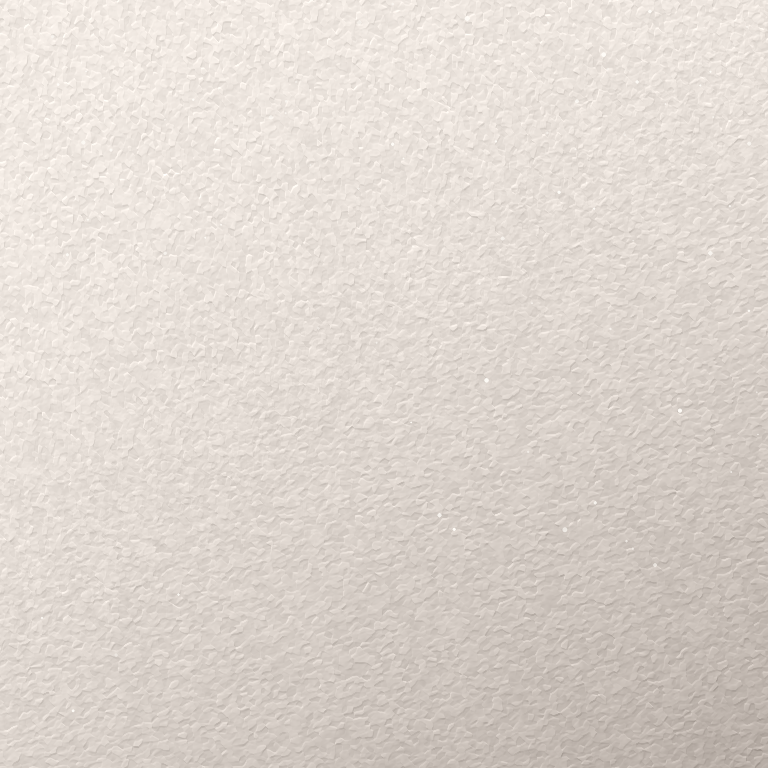
A WebGL 2 fragment shader for this texture:

```glsl
#version 300 es
precision highp float;
// Pearly grained paper: fine raised flakes under a soft diagonal falloff, with rare glints.

uniform vec2 u_resolution;
out vec4 fragColor;

const vec3 PAPER_LIGHT = vec3(0.946, 0.917, 0.890);
const vec3 SHADE_TINT = vec3(1.0, 1.04, 1.05);
const float FLAKE_SCALE = 150.0;     // flakes across the canvas
const float FLAKE_SHARPNESS = 14.0;
const float GRAIN_ANGLE = 0.36;      // rise of the strokes to the right
const vec2 GRAIN_STRETCH = vec2(0.78, 1.22);
const vec2 LIGHT_STEP = vec2(-0.0009, 0.0022);
const float WARP_SCALE = 95.0;
const float WARP_DEPTH = 0.005;
const float TONE_DEPTH = 0.050;
const float RELIEF_DEPTH = 0.066;
const float FIBRE_SCALE = 270.0;
const float FIBRE_DEPTH = 0.030;
const float CLOUD_DEPTH = 0.010;
const float GLINT_SCALE = 50.0;
const float GLINT_CHANCE = 0.035;
const vec3 GLINT_COLOR = vec3(1.0, 0.99, 0.97);

// Integer hash: three random values per lattice cell
vec3 hash3(vec2 cell, uint seed) {
    uvec3 v = uvec3(uint(int(cell.x) + 4096), uint(int(cell.y) + 4096), seed);
    v = v * 1664525u + 1013904223u;
    v.x += v.y * v.z; v.y += v.z * v.x; v.z += v.x * v.y;
    v ^= v >> 16u;
    v.x += v.y * v.z; v.y += v.z * v.x; v.z += v.x * v.y;
    return vec3(v >> 8u) / 16777216.0;
}

float valueNoise(vec2 p, uint seed) {
    vec2 cell = floor(p);
    vec2 f = fract(p);
    f = f * f * (3.0 - 2.0 * f);
    float low = mix(hash3(cell, seed).x, hash3(cell + vec2(1, 0), seed).x, f.x);
    float high = mix(hash3(cell + vec2(0, 1), seed).x, hash3(cell + vec2(1, 1), seed).x, f.x);
    return mix(low, high, f.y);
}

// Irregular flakes of random height with softened borders
float flakeHeight(vec2 p, uint seed) {
    vec2 cell = floor(p);
    float total = 0.0;
    float weightSum = 0.0;
    for (int j = -1; j <= 1; j++) {
        for (int i = -1; i <= 1; i++) {
            vec2 neighbour = cell + vec2(i, j);
            vec3 h = hash3(neighbour, seed);
            vec2 d = p - neighbour - h.xy;
            float weight = exp(-FLAKE_SHARPNESS * dot(d, d));
            float tilt = dot(d, h.yx - 0.5);
            total += weight * (h.z + 0.6 * tilt);
            weightSum += weight;
        }
    }
    return total / max(weightSum, 1e-9);
}

vec2 grainFrame(vec2 uv) {
    float c = cos(GRAIN_ANGLE);
    float s = sin(GRAIN_ANGLE);
    return vec2(c * uv.x + s * uv.y, c * uv.y - s * uv.x) * GRAIN_STRETCH;
}

// Upright flakes near the top turn into slanted strokes lower right
float surface(vec2 uv, float slant) {
    vec2 warp = vec2(valueNoise(uv * WARP_SCALE, 5u), valueNoise(uv * WARP_SCALE, 6u)) - 0.5;
    vec2 p = uv + warp * WARP_DEPTH;
    float upright = flakeHeight(p * FLAKE_SCALE * vec2(1.08, 0.92), 1u);
    float slanted = flakeHeight(grainFrame(p) * FLAKE_SCALE, 2u);
    return 0.5 + (mix(upright, slanted, slant) - 0.5) / length(vec2(1.0 - slant, slant));
}

// Darkening that grows towards the lower right corner
float falloff(vec2 uv) {
    float depth = 1.0 - uv.y;
    float leftSide = 0.090 * pow(depth, 1.9);
    float rightSide = 0.022 + 0.212 * pow(depth, 1.25);
    return mix(leftSide, rightSide, uv.x);
}

// Sparse bright specks, slightly angular, mostly near the top
float glints(vec2 uv) {
    vec2 p = uv * GLINT_SCALE;
    vec2 cell = floor(p);
    vec3 place = hash3(cell, 8u);
    vec3 form = hash3(cell, 9u);
    vec2 d = abs(p - cell - mix(vec2(0.2), vec2(0.8), place.xy));
    float dist = mix(length(d), d.x + d.y, form.y * 0.7);
    float radius = mix(0.05, 0.17, form.x * form.x);
    float edge = GLINT_SCALE / u_resolution.y;
    float chance = GLINT_CHANCE * mix(0.2, 2.2, uv.y * uv.y);
    float mask = 1.0 - smoothstep(radius - edge * 0.5, radius + edge * 0.7, dist);
    return mask * step(place.z, chance) * mix(0.45, 1.0, form.z);
}

void main() {
    vec2 uv = gl_FragCoord.xy / u_resolution;

    // Grain: flake tone, raking-light relief and fine fibres
    float slant = smoothstep(-0.45, 0.55, uv.x - 1.4 * uv.y + 0.35);
    float height = surface(uv, slant);
    float relief = height - surface(uv + LIGHT_STEP, slant);
    float fibre = valueNoise(grainFrame(uv) * FIBRE_SCALE, 3u) - 0.5;
    float cloud = valueNoise(uv * 22.0, 4u) - 0.5;
    float grain = TONE_DEPTH * (height - 0.5) + RELIEF_DEPTH * relief
                + FIBRE_DEPTH * fibre + CLOUD_DEPTH * cloud;

    vec3 color = PAPER_LIGHT - SHADE_TINT * falloff(uv) + grain;
    color = mix(color, GLINT_COLOR, glints(uv));
    fragColor = vec4(clamp(color, 0.0, 1.0), 1.0);
}
```
